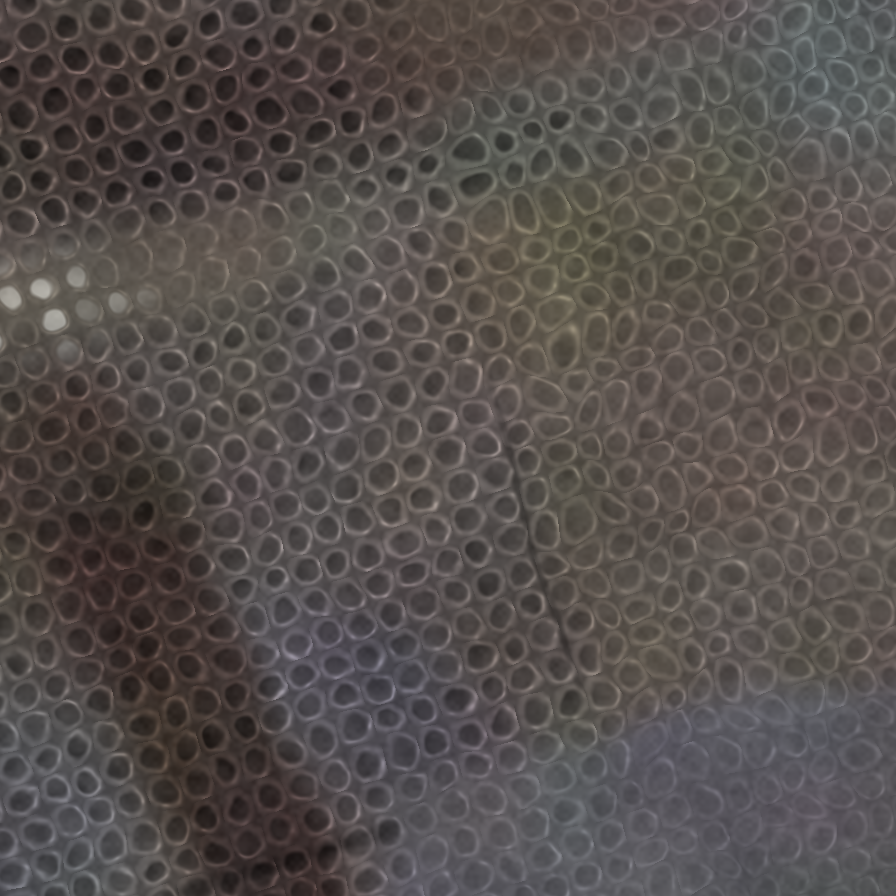
This texture is drawn by a three.js fragment shader. Its source:

```glsl
// Crumpled mesh cloth: a tilted square lattice of round holes with thin broken
// rims, bent by soft noise and squeezed beyond a crease. Broad lobes and bands
// set the fold colours and how deep the holes look; hashes and noise add wear.

#define CELLS 26.0
#define TILT 0.302
#define HOLE_RADIUS 0.345
#define RIM_RADIUS 0.415
#define RIM_WIDTH 0.062
#define JITTER 0.07
#define WARP 0.35
#define GRAIN 0.04
#define LATTICE_ORIGIN vec2(0.146, 0.870)

varying vec2 vUv;

float hash(vec2 p) {
  return fract(sin(dot(p, vec2(127.1, 311.7))) * 43758.5453);
}

float noise(vec2 p) {
  vec2 i = floor(p), f = fract(p);
  f = f * f * (3.0 - 2.0 * f);
  return mix(mix(hash(i), hash(i + vec2(1.0, 0.0)), f.x),
             mix(hash(i + vec2(0.0, 1.0)), hash(i + 1.0), f.x), f.y);
}

float fbm(vec2 p) {
  float sum = 0.0, gain = 0.5;
  for (int i = 0; i < 4; i++) {
    sum += gain * noise(p);
    p = p * 2.03 + 7.1;
    gain *= 0.5;
  }
  return sum;
}

mat2 turn(float a) {
  return mat2(cos(a), -sin(a), sin(a), cos(a));
}

// Soft ellipse, 1 inside and 0 outside
float lobe(vec2 p, vec2 centre, vec2 size, float angle) {
  return 1.0 - smoothstep(0.3, 1.35, length(turn(angle) * (p - centre) / size));
}

float segment(vec2 p, vec2 a, vec2 b) {
  vec2 d = b - a;
  return length(p - a - d * clamp(dot(p - a, d) / dot(d, d), 0.0, 1.0));
}

void main() {
  vec2 uv = vUv;
  vec2 bend = vec2(fbm(uv * 5.0), fbm(uv * 5.0 + 31.0)) - 0.47;
  vec2 p = uv + 0.06 * bend;

  // Folds and patches of light
  float creaseSide = uv.x - 0.51 - 0.29 * (0.69 - uv.y);
  float rightSide = smoothstep(-0.02, 0.06, creaseSide);
  float darkCorner = lobe(p, vec2(0.14, 0.89), vec2(0.36, 0.16), 0.1);
  float foldAxis = p.x - 0.12 - 0.467 * (0.45 - p.y);
  float darkFold = smoothstep(-0.16, -0.06, foldAxis) * (1.0 - smoothstep(0.04, 0.10, foldAxis))
                 * (1.0 - smoothstep(0.36, 0.58, p.y));
  float brownLeft = lobe(p, vec2(0.06, 0.43), vec2(0.20, 0.16), -0.5);
  float paleBand = lobe(p, vec2(0.16, 0.70), vec2(0.33, 0.06), 0.2);
  float lowerCloth = (1.0 - smoothstep(-0.03, 0.03, p.y - 0.03 - 0.22 * p.x))
                   * smoothstep(0.39, 0.47, p.x);
  float topBrown = lobe(p, vec2(0.52, 0.97), vec2(0.19, 0.08), 0.1);
  float tealRidge = lobe(p, vec2(0.63, 0.87), vec2(0.27, 0.08), 0.4);
  float tealCorner = lobe(p, vec2(0.97, 0.94), vec2(0.18, 0.16), 0.3);
  float olive = lobe(p, vec2(0.69, 0.76), vec2(0.26, 0.15), 0.4);
  float blueStreak = lobe(p, vec2(0.42, 0.20), vec2(0.24, 0.11), -0.6);
  float darkRow = lobe(p, vec2(0.55, 0.82), vec2(0.16, 0.045), 0.42);

  vec3 cloth = mix(vec3(0.365, 0.338, 0.328), vec3(0.375, 0.342, 0.32), rightSide);
  cloth = mix(cloth, vec3(0.415, 0.395, 0.335), 0.8 * olive);
  cloth = mix(cloth, vec3(0.38, 0.39, 0.375), 0.7 * tealRidge);
  cloth = mix(cloth, vec3(0.385, 0.42, 0.425), 0.8 * tealCorner);
  cloth = mix(cloth, vec3(0.33, 0.28, 0.25), 0.8 * topBrown);
  cloth = mix(cloth, vec3(0.335, 0.34, 0.38), 0.65 * blueStreak);
  cloth = mix(cloth, vec3(0.37, 0.365, 0.385), lobe(p, vec2(0.03, 0.06), vec2(0.15, 0.18), 0.0));
  cloth = mix(cloth, vec3(0.295, 0.25, 0.22), 0.8 * brownLeft);
  cloth = mix(cloth, vec3(0.255, 0.208, 0.195), 0.9 * darkFold);
  cloth = mix(cloth, vec3(0.285, 0.245, 0.23), darkCorner);
  cloth = mix(cloth, vec3(0.39, 0.365, 0.33), 0.75 * paleBand);
  cloth = mix(cloth, vec3(0.365, 0.358, 0.38), lowerCloth);
  vec3 tint = vec3(noise(uv * 11.0), noise(uv * 11.0 + 19.0), noise(uv * 11.0 + 43.0)) - 0.5;
  cloth += 0.022 * tint + 0.11 * (fbm(uv * 7.0 + 3.0) - 0.47);

  // Lattice of holes, drawn closer together and less regular beyond the crease
  vec2 q = turn(TILT) * (uv - LATTICE_ORIGIN) * CELLS + 0.5;
  q.x += 4.0 * pow(max(creaseSide, 0.0), 2.0);
  q += WARP * 2.0 * bend;
  vec2 drift = vec2(noise(q * 0.8 + 5.0), noise(q * 0.8 + 27.0)) - 0.5;
  q += drift * mix(0.22, 0.5, rightSide);
  vec2 cell = floor(q);
  float wear = hash(cell);
  vec2 local = fract(q) - 0.5;
  local -= JITTER * (vec2(hash(cell + 17.0), hash(cell + 53.0)) - 0.5);
  local += 0.13 * (vec2(noise(q * 3.0), noise(q * 3.0 + 9.0)) - 0.5);
  float r = length(local) + 0.04 * (wear - 0.5);

  float lightAngle = -0.7 + 2.8 * (noise(cell * 0.3) - 0.5);
  float facing = dot(local, vec2(cos(lightAngle), sin(lightAngle)));
  float faint = (1.0 - 0.8 * paleBand) * (1.0 - 0.6 * lowerCloth) * (1.0 - 0.5 * topBrown);
  float depth = mix(0.29, 0.18, rightSide) + 0.20 * darkCorner + 0.07 * darkFold + 0.2 * darkRow;
  depth *= faint * (0.7 + 0.4 * wear) * (0.65 + 0.7 * noise(q * 2.2 + 60.0)) * (1.0 - 0.7 * facing);
  float hole = 1.0 - smoothstep(HOLE_RADIUS - 0.10, HOLE_RADIUS + 0.05, r);
  float rim = exp(-pow((r - RIM_RADIUS) / RIM_WIDTH, 2.0));
  float lit = 0.55 + 0.45 * facing / max(r, 0.05);
  float speck = noise(q * 5.0 + 80.0);
  float rimGain = mix(0.34, 0.22, rightSide) * mix(0.45, 1.0, faint) + 0.12 * darkCorner;
  float gap = smoothstep(0.45, 0.60, r);

  vec3 color = cloth * (1.0 - depth * hole) * (1.0 - 0.15 * faint * gap);
  color += cloth * rim * lit * rimGain * (0.35 + 1.9 * speck * speck);

  // Bright holes in the pale band, then the crease and lower seam
  float glint = lobe(uv, vec2(0.03, 0.65), vec2(0.14, 0.065), 0.25);
  color += vec3(0.34, 0.35, 0.35) * glint * hole * smoothstep(0.1, 0.9, wear);
  float crease = 1.0 - smoothstep(0.001, 0.007, abs(creaseSide + 0.03 * bend.x));
  crease *= smoothstep(0.17, 0.30, uv.y) * (1.0 - smoothstep(0.48, 0.66, uv.y));
  float seam = 1.0 - smoothstep(0.002, 0.014, segment(uv, vec2(0.19, 0.0), vec2(0.44, 0.075)));
  color *= 1.0 - 0.22 * crease - 0.25 * seam;

  // Fibre grain and mottling
  color += GRAIN * (noise(uv * 190.0) + noise(uv * 85.0) - 1.0);
  gl_FragColor = vec4(clamp(color, 0.0, 1.0), 1.0);
}
```
